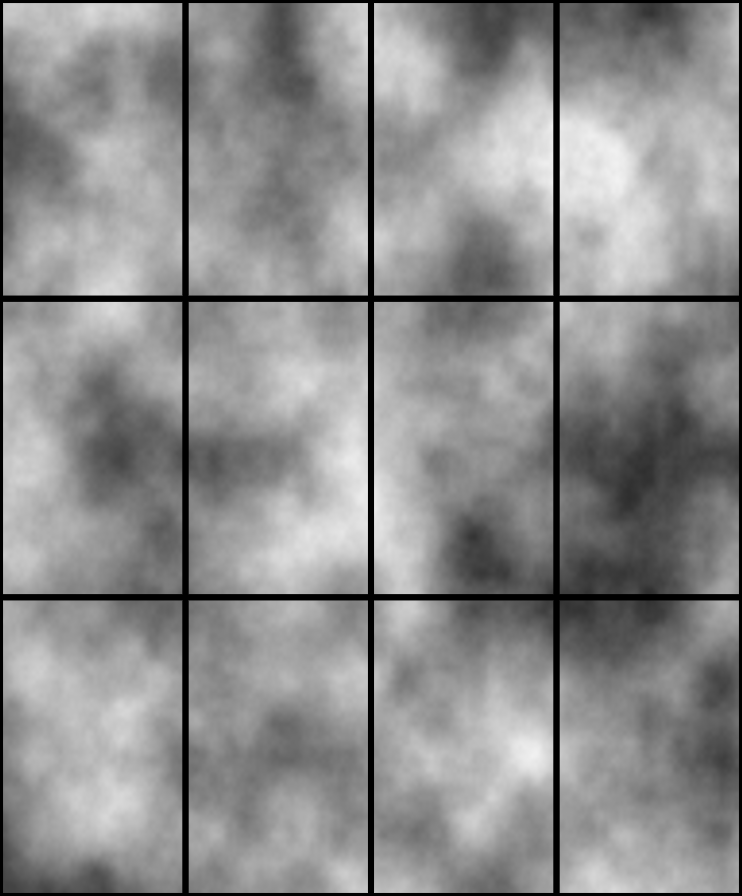
This texture is drawn by a Shadertoy shader. Its source:

```glsl
// Soft grey clouds seen through a black grid of four by three panes.
// The clouds are fractal value noise, continuous across the panes;
// the grid is a distance to the nearest repeated line.

const vec2 PANES = vec2(4.0, 3.0);         // columns, rows
const vec2 CLOUD_CELLS = vec2(6.0, 6.0);   // coarsest noise cells per canvas
const float BAR_HALF_WIDTH = 0.0035;       // in canvas heights
const float MEAN_GREY = 0.52;
const float CONTRAST = 1.27;
const vec3 BAR_COLOR = vec3(0.0);

float hash(vec2 p) {
    return fract(sin(dot(p, vec2(127.1, 311.7))) * 43758.5453);
}

// Smoothly interpolated random lattice values
float valueNoise(vec2 p) {
    vec2 cell = floor(p);
    vec2 f = fract(p);
    vec2 s = f * f * (3.0 - 2.0 * f);
    float low = mix(hash(cell), hash(cell + vec2(1.0, 0.0)), s.x);
    float high = mix(hash(cell + vec2(0.0, 1.0)), hash(cell + 1.0), s.x);
    return mix(low, high, s.y);
}

// Octaves of halving size and strength, normalised to 0..1
float fractalNoise(vec2 p, int octaves) {
    float sum = 0.0;
    float total = 0.0;
    float amplitude = 0.5;
    for (int i = 0; i < octaves; i++) {
        sum += amplitude * valueNoise(p);
        total += amplitude;
        amplitude *= 0.5;
        p = p * 2.0 + vec2(17.3, 9.1);
    }
    return sum / total;
}

// Distance to the nearest pane edge, in canvas heights
float gridDistance(vec2 uv, vec2 panes, float aspect) {
    vec2 toLine = abs(fract(uv * panes + 0.5) - 0.5) / panes;
    toLine.x *= aspect;
    return min(toLine.x, toLine.y);
}

void mainImage(out vec4 fragColor, in vec2 fragCoord) {
    vec2 uv = fragCoord / iResolution.xy;
    float aspect = iResolution.x / iResolution.y;
    float softness = 0.5 / iResolution.y;

    // Clouds
    float cloud = fractalNoise(uv * CLOUD_CELLS + vec2(3.0, 11.0), 6);
    float grey = clamp(MEAN_GREY + (cloud - 0.5) * CONTRAST, 0.0, 1.0);

    // Grid bars
    float edge = gridDistance(uv, PANES, aspect);
    float pane = smoothstep(BAR_HALF_WIDTH - softness, BAR_HALF_WIDTH + softness, edge);

    fragColor = vec4(mix(BAR_COLOR, vec3(grey), pane), 1.0);
}
```
